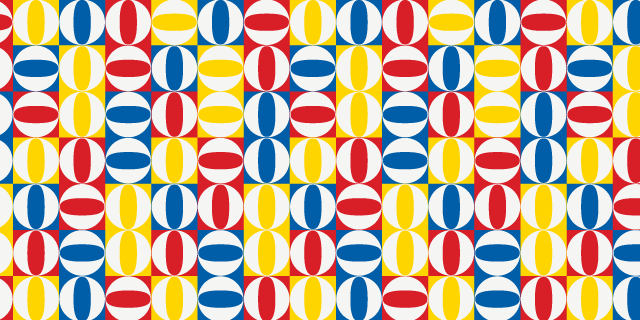
Give the GLSL for this pattern, as a Shadertoy shader.

```glsl
const float PITCH = 0.1442;                  // tile size, in canvas heights
const vec2 GRID_START = vec2(0.0404, -0.0026); // top left tile corner
const int COLUMNS = 6;                       // tiles before a row repeats
const int ROWS = 7;
const float DISC_RADIUS = 0.494;             // in tiles
const vec2 PILL_HALF = vec2(0.187, 0.482);
const float PILL_POWER = 2.5;                // squareness of the pill
const int SAMPLES = 4;                       // per pixel side

const vec3 WHITE = vec3(0.961, 0.961, 0.957);
const vec3 YELLOW = vec3(1.0, 0.835, 0.0);
const vec3 BLUE = vec3(0.0, 0.365, 0.655);
const vec3 RED = vec3(0.847, 0.122, 0.157);

// One bit per column, set where the pill lies flat
const int FLAT_BITS[ROWS] = int[ROWS](40, 21, 21, 20, 2, 18, 20);

int wrap(int i, int n) {
    return ((i % n) + n) % n;
}

// The three inks cycle rightwards on even rows, leftwards on odd ones
vec3 tileInk(int column, int row) {
    int direction = row % 2 == 0 ? 1 : -1;
    int ink = wrap(row + direction * column, 3);
    return ink == 0 ? YELLOW : ink == 1 ? BLUE : RED;
}

bool insidePill(vec2 p) {
    vec2 q = pow(max(abs(p) / PILL_HALF, 1e-5), vec2(PILL_POWER));
    return q.x + q.y < 1.0;
}

// p runs right and down from the top left, in canvas heights
vec3 pattern(vec2 p) {
    vec2 grid = (p - GRID_START) / PITCH;
    ivec2 cell = ivec2(floor(grid));
    vec2 local = fract(grid) - 0.5;
    int column = wrap(cell.x, COLUMNS);
    int row = wrap(cell.y, ROWS);

    bool isFlat = ((FLAT_BITS[row] >> column) & 1) == 1;
    bool inDisc = length(local) < DISC_RADIUS;
    bool inPill = insidePill(isFlat ? local.yx : local);
    return inDisc && !inPill ? WHITE : tileInk(column, row);
}

void mainImage(out vec4 fragColor, in vec2 fragCoord) {
    // Average a grid of samples to smooth discs, pills and tile seams
    vec3 sum = vec3(0.0);
    for (int j = 0; j < SAMPLES; j++) {
        for (int i = 0; i < SAMPLES; i++) {
            vec2 jitter = (vec2(i, j) + 0.5) / float(SAMPLES) - 0.5;
            vec2 p = (fragCoord + jitter) / iResolution.y;
            sum += pattern(vec2(p.x, 1.0 - p.y));
        }
    }
    fragColor = vec4(sum / float(SAMPLES * SAMPLES), 1.0);
}
```
